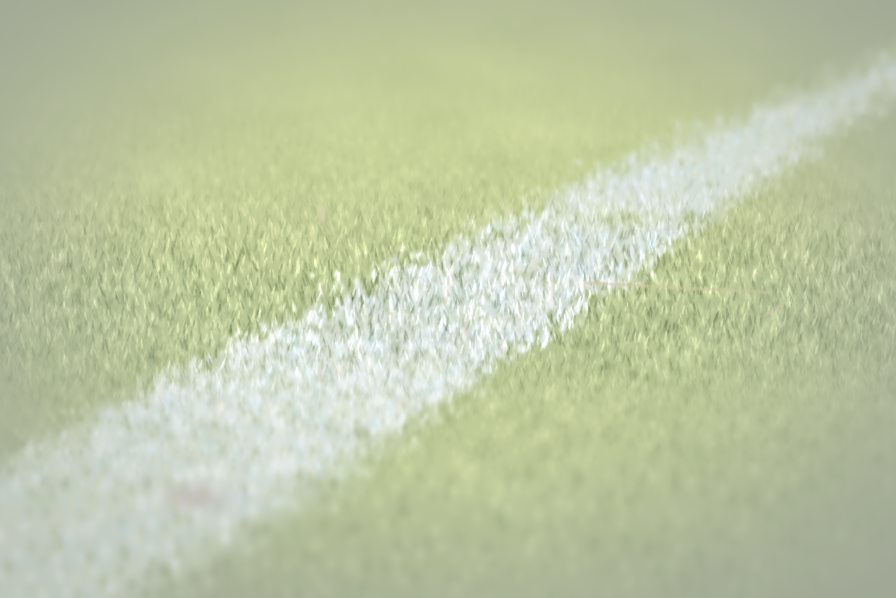
Reproduce this texture procedurally as a Shadertoy shader.

```glsl
// A painted white stripe crossing a lawn diagonally, seen with shallow focus.
// Soft cellular splats give the blurred turf, two layers of leaning blades give the
// sharp band, and a pale vignette fades the borders. Units: canvas height = 1.

#define FOCUS_Y     0.51
#define FOCUS_RANGE 0.42
#define BLADE_CELL  vec2(0.0068, 0.0150)
#define BLADE_GAIN  0.25
#define SPLAT_GAIN  0.125
#define CLUMP_GAIN  0.040
#define EDGE_RAGGED 0.026
#define GRASS_LIGHT vec3(0.780, 0.822, 0.600)
#define GRASS_DARK  vec3(0.675, 0.738, 0.575)
#define PAINT       vec3(0.875, 0.910, 0.900)
#define HAZE        vec3(0.620, 0.650, 0.590)

vec3 hash3(vec2 c) {
    vec3 h = fract(c.xyx * vec3(0.1031, 0.1030, 0.0973));
    h += dot(h, h.yxz + 33.33);
    return fract((h.xxy + h.yzz) * h.zyx);
}

// Smooth cellular noise: signed gaussian blobs scattered in a grid
float splats(vec2 q) {
    vec2 cell = floor(q);
    float sum = 0.0;
    for (int j = -1; j <= 1; j++)
    for (int i = -1; i <= 1; i++) {
        vec2 c = cell + vec2(i, j);
        vec3 h = hash3(c + 17.0);
        vec2 d = q - c - h.xy;
        sum += (h.z * 2.0 - 1.0) * exp(-4.5 * dot(d, d));
    }
    return sum;
}

// Tapered, leaning blades; each is lighter or darker than the turf
float blades(vec2 q, float aa) {
    vec2 cell = floor(q);
    float sum = 0.0;
    for (int j = -1; j <= 1; j++)
    for (int i = -1; i <= 1; i++) {
        vec2 c = cell + vec2(i, j);
        vec3 h = hash3(c + 71.0);
        vec2 d = q - c - h.xy;
        float t = clamp(d.y + 0.5, 0.0, 1.0);
        float lean = (fract(h.z * 37.0) - 0.5) * 1.7 * t;
        float width = 0.34 * (1.0 - 0.7 * t);
        float body = 1.0 - smoothstep(width - aa * 0.5, width + aa * 0.8, abs(d.x - lean));
        float span = smoothstep(-0.65, -0.35, d.y) * (1.0 - smoothstep(0.3, 0.65, d.y));
        sum += (h.z - 0.5) * body * span * (0.7 + 0.6 * t);
    }
    return sum;
}

float spot(vec2 p, vec2 centre, vec2 radius) {
    vec2 d = (p - centre) / radius;
    return exp(-dot(d, d));
}

float strand(vec2 p, vec2 a, vec2 b, float width) {
    vec2 ab = b - a;
    float t = clamp(dot(p - a, ab) / dot(ab, ab), 0.0, 1.0);
    return 1.0 - smoothstep(width * 0.3, width, length(p - a - ab * t));
}

void mainImage(out vec4 fragColor, in vec2 fragCoord) {
    vec2 uv = fragCoord / iResolution.xy;
    vec2 p = vec2(uv.x * 1.5, uv.y);
    float aa = 1.0 / iResolution.y / BLADE_CELL.x;

    // Depth of field
    float blur = smoothstep(0.03, FOCUS_RANGE, abs(p.y - FOCUS_Y));
    float sharp = 1.0 - smoothstep(0.03, 0.23, abs(p.y - FOCUS_Y));
    float near = smoothstep(0.55, 0.1, p.y);
    float far = smoothstep(0.5, 0.9, p.y);

    // Turf detail from fine to broad
    float blade = blades(p / BLADE_CELL, aa)
                + 0.8 * blades(p / BLADE_CELL * 0.71 + vec2(43.3, 19.7), aa * 0.71);
    float fine = splats(p / vec2(0.0095, 0.0150));
    float soft = splats(p / vec2(0.021, 0.027) + 9.0);
    float clump = splats(p / vec2(0.13, 0.050) + 31.0);
    float fineBlur = (1.0 - blur) * (1.0 - 0.4 * far);
    float detail = BLADE_GAIN * blade * sharp
                 + SPLAT_GAIN * fine * fineBlur * 0.55
                 + SPLAT_GAIN * soft * (0.16 + 0.26 * near) * (1.0 - 0.7 * far)
                 + CLUMP_GAIN * clump * 0.5;

    // Grass tone: darker in the sharp band and in the foreground
    float shade = 0.45 * exp(-pow((p.y - 0.47) / 0.13, 2.0)) + 0.38 * near;
    vec3 grass = mix(GRASS_LIGHT, GRASS_DARK, clamp(shade, 0.0, 1.0));
    grass += detail * vec3(1.0, 0.92, 0.80);

    // Stripe between a bowed upper edge and a straight lower edge
    float upper = 0.225 + 0.51 * p.x - 0.035 * p.x * p.x - p.y;
    float lower = p.y + 0.176 - 0.68 * p.x;
    float ragged = EDGE_RAGGED * (0.6 * soft + 0.9 * fine * fineBlur + 0.9 * blade * sharp);
    float feather = 0.026 + 0.026 * blur * (0.5 + near);
    float stripe = smoothstep(-feather, feather, upper * 0.88 + ragged)
                 * smoothstep(-feather, feather, lower * 0.82 + ragged);

    // Green showing through the paint, with a worn band further back
    float worn = 0.14 - 0.22 * soft * (0.5 + 0.5 * near) + 0.10 * clump
               - 0.30 * fine * fineBlur - 0.40 * blade * sharp
               + 0.32 * spot(p, vec2(1.08, 0.635), vec2(0.14, 0.014));
    float cover = stripe * (1.0 - clamp(worn, 0.0, 0.7));
    float tint = splats(p / vec2(0.016, 0.024) + 53.0);
    vec3 paint = PAINT + detail * vec3(0.90, 0.82, 0.80) + tint * vec3(-0.025, 0.0, 0.022);
    vec3 col = mix(grass, paint, cover);

    // Bare earth, stray flecks and dry strands
    col = mix(col, vec3(0.76, 0.70, 0.67), 0.6 * spot(p, vec2(0.322, 0.168), vec2(0.050, 0.022)));
    col = mix(col, PAINT, 0.8 * spot(p, vec2(0.179, 0.307), vec2(0.015, 0.018)));
    col = mix(col, PAINT, 0.8 * spot(p, vec2(0.660, 0.566), vec2(0.007)));
    col = mix(col, vec3(0.86, 0.84, 0.69), 0.8 * spot(p, vec2(0.539, 0.641), vec2(0.008, 0.015)));
    float straw = strand(p, vec2(0.98, 0.527), vec2(1.29, 0.511), 0.004)
                + strand(p, vec2(1.28, 0.472), vec2(1.31, 0.492), 0.004);
    col = mix(col, vec3(0.83, 0.79, 0.64), 0.55 * min(straw, 1.0));

    // Pale vignette, gentler over the paint
    float fade = smoothstep(0.22, 0.74, length(uv - vec2(0.5, 0.53)));
    col = mix(col, HAZE, fade * mix(0.92, 0.48, stripe));
    fragColor = vec4(clamp(col, 0.0, 1.0), 1.0);
}
```
